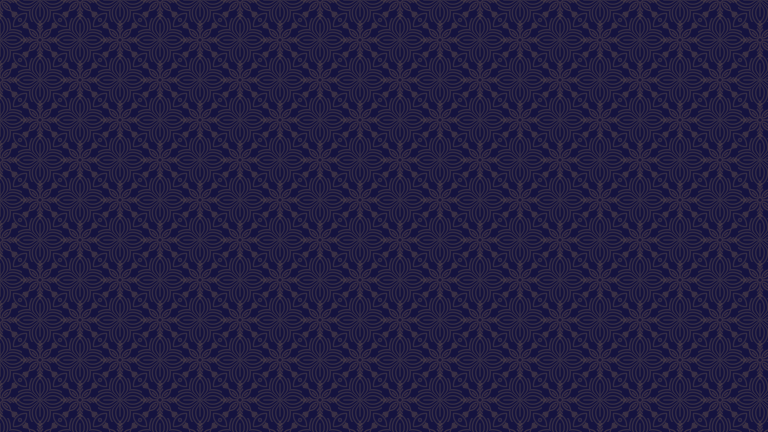
This pattern is drawn by a Shadertoy shader. Its source:

```glsl
// Faint fine-line damask of eight-armed flowers and flame petals on deep indigo.

float segment(vec2 p, vec2 a, vec2 b) {
    vec2 ab = b - a;
    return length(p - a - ab * clamp(dot(p - a, ab) / dot(ab, ab), 0.0, 1.0));
}

// Pointed petal lying along x, given its half length and half width.
float petal(vec2 p, float halfLength, float halfWidth) {
    p = abs(p);
    float d = (halfLength * halfLength - halfWidth * halfWidth) / (2.0 * halfWidth);
    return halfLength * p.y < d * (p.x - halfLength)
        ? length(p - vec2(halfLength, 0.0))
        : length(p + vec2(0.0, d)) - halfWidth - d;
}

// Fold the half-drop lattice into one wedge: flower at 0, star at (0.5, 0).
vec2 foldToWedge(vec2 p) {
    vec2 u = vec2(p.x + p.y, p.x - p.y);
    u -= round(u);
    vec2 q = abs(vec2(u.x + u.y, u.x - u.y)) * 0.5;
    return q.x < q.y ? q.yx : q;
}

// Stem with leaning twigs that shorten towards its tip.
float sprig(vec2 p, float start, float end) {
    p.y = abs(p.y);
    float d = segment(p, vec2(start, 0.0), vec2(end, 0.0));
    for (int i = 0; i < 3; i++) {
        float x = mix(start, end, 0.3 + 0.22 * float(i));
        float reach = 0.044 - 0.008 * float(i);
        d = min(d, segment(p, vec2(x, 0.0), vec2(x + reach, reach * 0.75)));
    }
    return d;
}

// Distance to the heart, small petals and arms of the flower.
float flower(vec2 p, vec2 diagonal) {
    float d = min(sprig(p, 0.03, 0.23), abs(length(p) - 0.03));
    d = min(d, abs(petal(diagonal - vec2(0.11, 0.0), 0.075, 0.03)));
    d = min(d, segment(diagonal, vec2(0.08, 0.0), vec2(0.13, 0.0)));
    return min(d, sprig(diagonal, 0.185, 0.275));
}

// Distance to the flame petals, their echoes and the eyes between them.
float lattice(vec2 p, vec2 diagonal) {
    vec2 flame = vec2(p.x - 0.34, p.y * (1.0 + 0.7 * smoothstep(0.38, 0.5, p.x)));
    float outer = petal(flame, 0.16, 0.095);
    float d = min(abs(outer), abs(petal(flame, 0.115, 0.053)));
    if (p.x > 0.22) d = min(d, abs(outer - 0.034));
    d = min(d, segment(p, vec2(0.3, 0.0), vec2(0.5, 0.0)));

    // Nested eyes lie across the diagonal, halfway between flowers.
    vec2 eye = vec2(diagonal.y, diagonal.x - 0.3536);
    d = min(d, abs(petal(eye, 0.115, 0.055)));
    return min(d, abs(length(eye) - 0.018));
}

// Coverage of a thin thread, kept soft where it is finer than a pixel.
float thread(float d, float pixel) {
    float width = max(0.0105, 1.4 * pixel);
    return 0.0105 / width * clamp((0.5 * width - d) / pixel + 0.5, 0.0, 1.0);
}

void mainImage(out vec4 fragColor, in vec2 fragCoord) {
    // 5.4 repeats fit the height, 9.6 the width.
    float pixel = 5.4 / iResolution.y;
    vec2 p = foldToWedge(fragCoord * pixel - vec2(0.5, 0.9));
    vec2 diagonal = vec2(p.x + p.y, p.x - p.y) * 0.70711;

    // Flower threads are warm, lattice threads cooler and fainter.
    vec3 color = vec3(0.083, 0.073, 0.246);
    color = mix(color, vec3(0.29, 0.25, 0.285), thread(lattice(p, diagonal), pixel));
    color = mix(color, vec3(0.33, 0.27, 0.285), thread(flower(p, diagonal), pixel));
    fragColor = vec4(color, 1.0);
}
```
